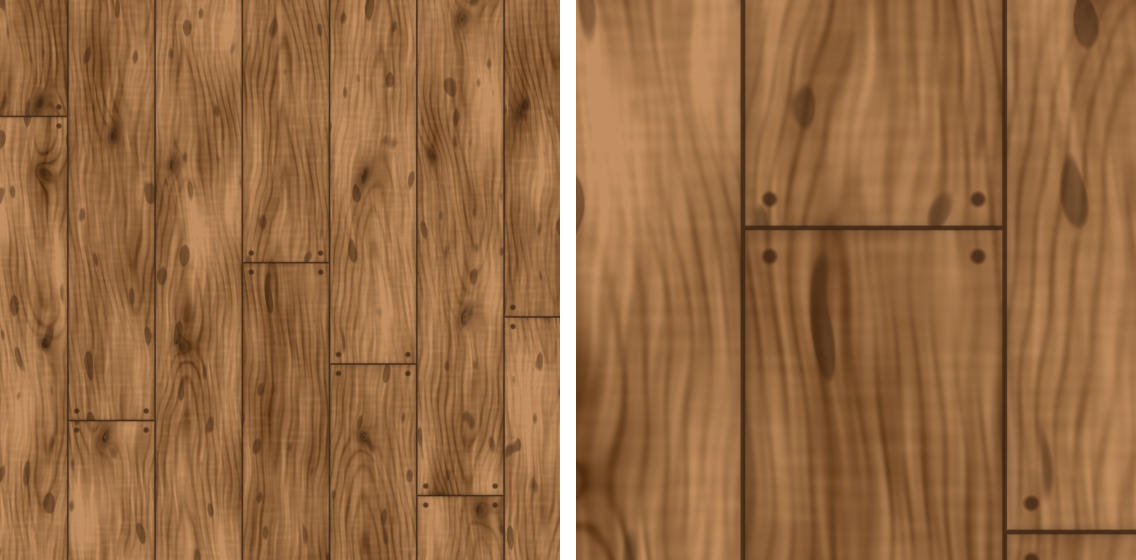
Left, the full canvas; right, a detail of the centre.
This texture is drawn by a WebGL 2 fragment shader. Its source:

```glsl
#version 300 es
precision highp float;
uniform vec2 u_resolution;
out vec4 fragColor;

vec2 hash2(vec2 p) {
  vec3 q = fract(p.xyx * vec3(0.1031, 0.1030, 0.0973));
  q += dot(q, q.yzx + 33.33);
  return fract((q.xx + q.yz) * q.zy);
}

// Soft cellular noise: overlapping blobs around jittered points, mean near 0.78
float cells(vec2 p) {
  vec2 base = floor(p);
  float sum = 0.0;
  for (int j = -1; j <= 1; j++)
    for (int i = -1; i <= 1; i++) {
      vec2 cell = base + vec2(i, j);
      vec2 d = cell + hash2(cell + 200.0) - p;
      sum += exp(-4.0 * dot(d, d));
    }
  return sum;
}

// Layered sines that make the grain wander along a board
float wander(vec2 p, float seed) {
  return 0.006 * sin(p.y * 9.0 + seed * 2.1)
       + 0.003 * sin(p.y * 23.0 + p.x * 30.0 + seed * 5.0)
       + 0.0012 * sin(p.y * 61.0 + p.x * 90.0 + seed * 3.7);
}

// Knots scattered along a board: x = ring bulge, y = dark core, z = smoky halo
vec3 knots(vec2 p, float seed) {
  vec3 sum = vec3(0.0);
  float row = floor(p.y / 0.3);
  for (float i = -1.0; i <= 1.0; i++) {
    vec2 key = vec2(seed * 7.0 + 3.0, row + i + 11.0);
    vec2 place = hash2(key), kind = hash2(key + 57.0);
    vec2 d = p - vec2((place.x - 0.5) * 0.11, (row + i + 0.2 + 0.6 * place.y) * 0.3);
    d.y -= (kind.y - 0.5) * 1.8 * d.x;
    float size = mix(0.6, 1.1, kind.y);
    float r = length(d / vec2(0.013, 0.017)) / size;
    float present = step(0.42, kind.x);
    sum += present * vec3(3.0 * exp(-0.5 * r), exp(-r * r),
      exp(-dot(d, d * vec2(1800.0, 180.0))));
  }
  return sum;
}

void main() {
  vec2 uv = gl_FragCoord.xy / u_resolution;
  float aa = 0.75 / min(u_resolution.x, u_resolution.y);

  // Per column: joint height, tone below it, tone above it
  vec3 boards[7] = vec3[7](
    vec3(0.792, 0.72, 0.50), vec3(0.249, 0.74, 0.53), vec3(-1.0, 0.60, 0.66),
    vec3(0.531, 0.43, 0.62), vec3(0.350, 0.61, 0.72), vec3(0.115, 0.65, 0.67),
    vec3(0.434, 0.75, 0.52));
  float across = (uv.x + 0.0347) / 0.1558;
  float column = floor(across);
  vec3 board = boards[clamp(int(column), 0, 6)];
  float upper = step(board.x, uv.y);
  float seed = column * 2.0 + upper + 1.0;
  vec2 p = vec2((fract(across) - 0.5) * 0.1558, uv.y);

  // Grain coordinates, shifted for each board
  vec3 knot = knots(p, seed);
  vec2 grain = vec2(p.x + wander(p, seed) + 0.005 * knot.x, p.y);
  vec2 g = grain + seed * vec2(0.37, 1.7);
  float cloud = cells(g * vec2(14.0, 6.0)) - 0.78;
  float streak = cells(g * vec2(60.0, 3.5)) - 0.78;
  float fibre = cells(g * vec2(190.0, 13.0)) - 0.78;
  float flake = cells(g * vec2(30.0, 150.0)) - 0.78;

  // Pointed arches of the growth rings, bulging round the knots
  vec2 lean = hash2(vec2(seed, 91.0)) - 0.5;
  float rings = 85.0 * length(vec2(grain.x - 0.09 * lean.x, 0.015))
    + sign(lean.y) * 9.0 * p.y + knot.x + 0.6 * cloud;
  float ringLine = pow(0.5 + 0.5 * sin(6.2832 * rings), 3.0);

  // Wood tone
  float tone = mix(board.y, board.z, upper) + 0.08
    + 0.30 * cloud + 0.22 * streak + 0.22 * fibre + 0.07 * flake
    - ringLine * clamp(0.24 - 0.25 * cloud, 0.06, 0.4) - 0.42 * knot.z;
  vec3 color = mix(vec3(0.43, 0.27, 0.13), vec3(0.73, 0.53, 0.35), clamp(tone, -0.35, 1.12));

  // Knot hearts and small dark flecks
  vec3 heart = vec3(0.23, 0.13, 0.06);
  float core = knot.y * clamp(0.75 + 0.5 * fibre - 0.4 * ringLine, 0.2, 1.0);
  float fleck = smoothstep(1.5, 1.85, cells(g * vec2(48.0, 20.0) + 40.0));
  color = mix(color, heart, clamp(core + 0.45 * fleck, 0.0, 0.9));

  // Nail holes at the board ends
  float end = abs(uv.y - board.x);
  float nail = length(vec2(abs(p.x) - 0.062, end - 0.017));
  color = mix(color, heart, 0.75 * (1.0 - smoothstep(0.0025, 0.0055 + aa, nail)));

  // Seams with a worn, shaded edge
  float side = 0.0779 - abs(p.x);
  float edge = min(side, end);
  color *= 1.0 - 0.22 * exp(-edge / 0.004);
  float seam = 1.0 - smoothstep(0.0014 - aa, 0.0014 + aa, edge);
  color = mix(color, vec3(0.24, 0.14, 0.07), 0.8 * seam);

  fragColor = vec4(color, 1.0);
}
```
